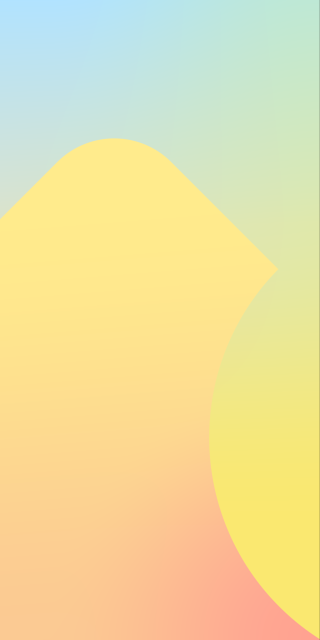
This background is drawn by a Shadertoy shader. Its source:

```glsl
#define HILL_CENTER vec2(0.357, 1.316)
#define HILL_RADIUS 0.2515
#define DISC_CENTER vec2(1.401, 0.633)
#define DISC_RADIUS 0.7474
#define RIM_WIDTH 0.004
#define RIM_STRENGTH 0.15

const vec3 SKY_BLUE = vec3(0.695, 0.89, 1.0);
const vec3 MINT = vec3(0.745, 0.91, 0.835);
const vec3 MIST = vec3(0.86, 0.89, 0.80);
const vec3 LIME = vec3(0.87, 0.91, 0.68);
const vec3 LEMON = vec3(0.98, 0.91, 0.44);
const vec3 BUTTER = vec3(1.0, 0.92, 0.55);
const vec3 PEACH = vec3(0.985, 0.79, 0.575);
const vec3 CORAL = vec3(1.0, 0.635, 0.57);

// Distance to a right-angled peak with a rounded tip, open downwards
float roundedPeak(vec2 p, float radius) {
    vec2 q = vec2(p.y + p.x, p.y - p.x) * 0.70710678;
    return length(max(q, 0.0)) + min(max(q.x, q.y), 0.0) - radius;
}

// Cool sky fading through lime into lemon
vec3 skyColor(vec2 p) {
    float depth = 1.0 - 0.5 * p.y;
    vec3 high = mix(SKY_BLUE, MINT, smoothstep(0.15, 1.0, p.x));
    vec3 middle = mix(MIST, LIME, clamp(p.x, 0.0, 1.0));
    vec3 sky = mix(high, middle, clamp(depth / 0.35, 0.0, 1.0));
    return mix(sky, LEMON, smoothstep(0.28, 0.82, depth));
}

// Butter slope warming to peach, with coral in the lower right corner
vec3 hillColor(vec2 p) {
    float depth = 1.0 - 0.5 * p.y + 0.04 * (p.x - 0.5);
    vec3 hill = mix(BUTTER, PEACH, smoothstep(0.32, 1.0, depth));
    float glow = 1.0 - smoothstep(0.0, 0.85, length(p - vec2(1.0, 0.0)));
    return mix(hill, CORAL, glow);
}

void mainImage(out vec4 fragColor, in vec2 fragCoord) {
    // The canvas spans two units in height
    float pixel = 2.0 / iResolution.y;
    vec2 p = fragCoord * pixel;

    // Hill with the disc cut out of it
    float hill = roundedPeak(p - HILL_CENTER, HILL_RADIUS);
    float disc = length(p - DISC_CENTER) - DISC_RADIUS;
    float shape = max(hill, -disc);
    float cover = 1.0 - smoothstep(-0.7 * pixel, 0.7 * pixel, shape);
    vec3 color = mix(skyColor(p), hillColor(p), cover);

    // Faint shade along the right border
    float border = iResolution.x * pixel - p.x;
    float rim = 1.0 - smoothstep(0.5 * RIM_WIDTH, RIM_WIDTH, border);
    color *= 1.0 - RIM_STRENGTH * rim;

    fragColor = vec4(color, 1.0);
}
```
